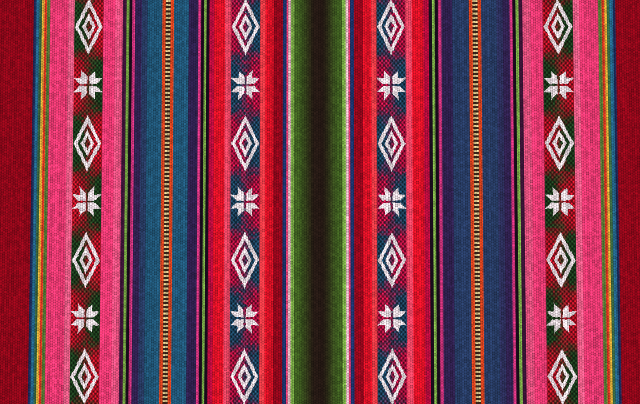
Give the GLSL for this pattern, as a WebGL 1 fragment shader.

```glsl
precision highp float;

uniform vec2 u_resolution;

// The cloth is 768 units wide at any canvas size.
float softness() { return 0.55 * 768.0 / u_resolution.x; }

float hash(vec2 p) {
  vec3 q = fract(p.xyx * 0.1031);
  q += dot(q, q.yzx + 33.33);
  return fract((q.x + q.y) * q.z);
}

float fill(float dist) { return 1.0 - smoothstep(-softness(), softness(), dist); }

// Dyes everything beyond an edge, so stripes are laid from the centre outwards.
void lay(inout vec3 cloth, float d, float edge, vec3 dye) {
  cloth = mix(cloth, dye, fill(edge - d));
}

// Two nested rhombic rings.
float diamond(vec2 p) {
  float r = abs(p.x) / 17.0 + abs(p.y) / 34.0;
  float rings = min(abs(r - 0.85) - 0.14, abs(r - 0.35) - 0.13);
  return rings * 15.0;
}

// Eight slanted petals, folded into one octant.
float flower(vec2 p) {
  p = abs(p);
  float along = max(p.x, p.y), across = min(p.x, p.y);
  return max(max(across - 8.5, (along - across - 9.0) * 0.7), 1.2 - across);
}

// Two dyes swap sides along the band, with white figures on top.
vec3 figuredBand(vec2 p, vec3 dyeA, vec3 dyeB, float grain) {
  vec2 atDiamond = vec2(p.x, mod(p.y + 38.0, 140.0) - 70.0);
  vec2 atFlower = vec2(p.x, mod(p.y - 32.0, 140.0) - 70.0);
  float swap = cos((p.y - 32.0) * 6.2832 / 140.0);
  float blend = smoothstep(-0.35, 0.35, p.x / 18.0 * swap + (grain - 0.5) * 0.3);
  vec3 col = mix(dyeA, dyeB, blend);
  float dots = sin(p.x * 1.3) * sin(p.y * 1.1);
  col *= 0.8 + 0.4 * dots;
  float figure = min(diamond(atDiamond), flower(atFlower)) + (grain - 0.5) * 1.2;
  return mix(col, vec3(0.91, 0.86, 0.88), fill(figure));
}

// Stripe order by distance from the centre line.
vec3 stripes(float d, float y, float right, float grain) {
  vec3 black = vec3(0.10, 0.05, 0.11);
  vec3 lime = vec3(0.47, 0.66, 0.27);
  vec3 pink = vec3(0.92, 0.23, 0.45);
  vec3 red = vec3(0.86, 0.07, 0.15);
  vec3 navy = vec3(0.19, 0.13, 0.31);
  vec3 blue = mix(vec3(0.13, 0.34, 0.47), vec3(0.16, 0.24, 0.40), right);

  // Green heart and its borders
  vec3 c = mix(vec3(0.15, 0.10, 0.08), vec3(0.25, 0.38, 0.13), smoothstep(3.0, 26.0, d));
  lay(c, d, 29.0, lime);
  lay(c, d, 33.0, vec3(0.88, 0.72, 0.76));
  lay(c, d, 36.5, pink);
  lay(c, d, 38.5, vec3(0.11, 0.20, 0.42));
  lay(c, d, 43.0, vec3(0.58, 0.03, 0.11));
  lay(c, d, 54.0, red);
  lay(c, d, 64.0, vec3(0.90, 0.23, 0.27));

  // Inner figured band
  lay(c, d, 70.5, figuredBand(vec2(d - 88.0, y), vec3(0.13, 0.30, 0.42), vec3(0.76, 0.08, 0.28), grain));
  lay(c, d, 105.5, vec3(0.91, 0.27, 0.38));
  lay(c, d, 113.0, red);
  lay(c, d, 126.0, vec3(0.72, 0.05, 0.24));
  lay(c, d, 132.0, black);
  lay(c, d, 135.5, lime);
  lay(c, d, 138.5, black);
  lay(c, d, 142.0, vec3(0.80, 0.20, 0.48));

  // Blue field around the ladder
  lay(c, d, 145.5, navy);
  lay(c, d, 157.0, blue);
  lay(c, d, 175.0, vec3(0.88, 0.27, 0.12));
  float rung = smoothstep(-0.4, 0.4, sin(y * 6.2832 / 5.0));
  lay(c, d, 179.0, mix(vec3(0.22, 0.14, 0.10), vec3(0.82, 0.74, 0.52), rung));
  lay(c, d, 185.0, vec3(0.88, 0.27, 0.12));
  lay(c, d, 189.0, blue);
  lay(c, d, 207.0, mix(blue, navy, 0.5));
  lay(c, d, 214.0, navy);
  lay(c, d, 222.0, vec3(0.80, 0.20, 0.48));
  lay(c, d, 225.5, black);
  lay(c, d, 229.0, lime);
  lay(c, d, 232.5, vec3(0.24, 0.08, 0.22));

  // Outer figured band in pink
  lay(c, d, 237.0, vec3(0.90, 0.32, 0.50));
  lay(c, d, 246.0, pink);
  lay(c, d, 260.5, figuredBand(vec2(d - 278.0, y), vec3(0.80, 0.09, 0.17), vec3(0.13, 0.27, 0.13), grain));
  lay(c, d, 295.5, vec3(0.90, 0.36, 0.52));
  lay(c, d, 303.0, pink);

  // Rainbow edge and plain border
  lay(c, d, 325.0, vec3(0.33, 0.46, 0.20));
  lay(c, d, 329.0, vec3(0.85, 0.22, 0.13));
  lay(c, d, 332.0, vec3(0.88, 0.68, 0.22));
  lay(c, d, 335.0, vec3(0.22, 0.40, 0.25));
  lay(c, d, 338.0, vec3(0.15, 0.42, 0.57));
  lay(c, d, 342.0, vec3(0.12, 0.17, 0.35));
  lay(c, d, 345.0, vec3(0.56, 0.03, 0.10));
  return c;
}

void main() {
  vec2 p = vec2(gl_FragCoord.x, u_resolution.y - gl_FragCoord.y) / u_resolution.x * 768.0;

  // The cloth fans out downwards and is stretched on its right side.
  float x = (p.x - 382.0) * (1.011 - p.y * 0.000045);
  float right = step(0.0, x);
  float d = abs(x);
  d -= right * 0.042 * d * smoothstep(100.0, 190.0, d);

  // Staggered threads with uneven dye
  float column = floor(x / 2.8);
  vec2 thread = vec2(x / 2.8, p.y / 3.2 + 0.5 * mod(column, 2.0));
  float grain = hash(floor(thread) + 300.0);
  vec2 bulge = cos((fract(thread) - 0.5) * 6.2832);
  float weave = 0.84 + 0.22 * grain + 0.08 * bulge.x + 0.09 * bulge.y;
  weave *= 0.95 + 0.12 * hash(vec2(column + 300.0, 7.0));

  gl_FragColor = vec4(stripes(d, p.y, right, grain) * weave, 1.0);
}
```
